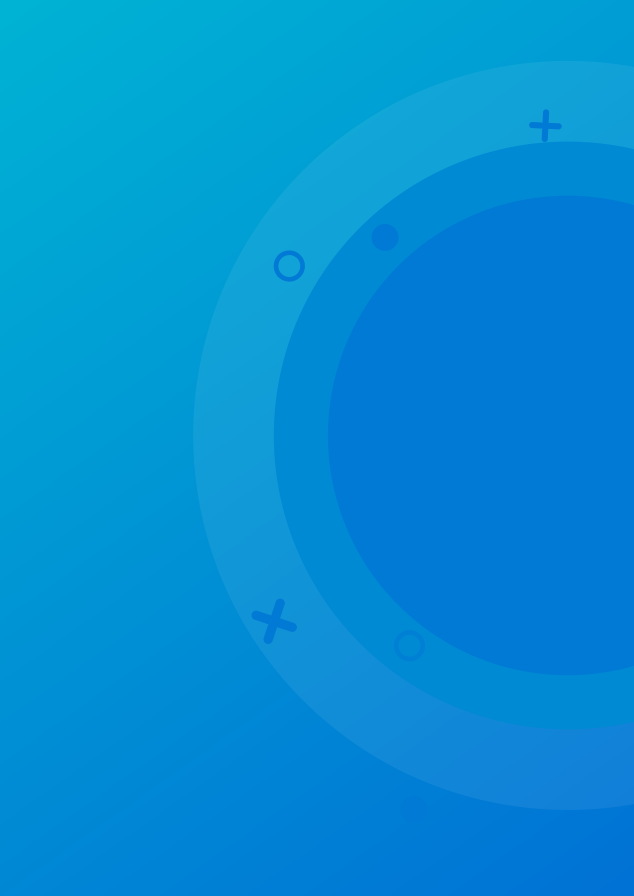
Give the GLSL for this background, as a Shadertoy shader.

```glsl
// Blue diagonal gradient with concentric discs at the right and small ring, dot and cross accents.

// Coverage of a shape from its signed distance, smoothed over about one pixel.
float cover(float dist) {
    return clamp(0.5 - dist * iResolution.y, 0.0, 1.0);
}

float disc(vec2 p, float radius) {
    return length(p) - radius;
}

float ring(vec2 p, float radius, float halfWidth) {
    return abs(length(p) - radius) - halfWidth;
}

// Two round-capped bars at right angles, turned by an angle.
float plusSign(vec2 p, float angle, float reach, float halfWidth) {
    float c = cos(angle), s = sin(angle);
    p = abs(vec2(c * p.x + s * p.y, c * p.y - s * p.x));
    if (p.y > p.x) p = p.yx;
    return length(vec2(max(p.x - reach, 0.0), p.y)) - halfWidth;
}

void mainImage(out vec4 fragColor, in vec2 fragCoord) {
    vec2 p = fragCoord / iResolution.y;
    float aspect = iResolution.x / iResolution.y;
    vec3 deepBlue = vec3(0.0, 0.478, 0.835);

    // Gradient from the upper left corner to the lower right
    vec2 diagonal = vec2(aspect, -1.0);
    float t = dot(p - vec2(0.0, 1.0), diagonal) / dot(diagonal, diagonal);
    vec3 color = mix(vec3(0.0, 0.702, 0.83), vec3(0.0, 0.443, 0.835), t);

    // Concentric discs, the outermost a pale veil
    vec2 q = p - vec2(aspect - 0.074, 0.514);
    color = mix(color, vec3(1.0), 0.067 * cover(disc(q, 0.418)));
    color = mix(color, vec3(0.0, 0.541, 0.828), cover(disc(q, 0.328)));
    color = mix(color, deepBlue, cover(disc(q, 0.2676)));

    // Dots, rings and crosses
    float accents = min(disc(p - vec2(0.4297, 0.735), 0.015),
                        disc(p - vec2(0.4622, 0.0964), 0.015));
    accents = min(accents, ring(p - vec2(0.3229, 0.7031), 0.0148, 0.0026));
    accents = min(accents, plusSign(p - vec2(0.6087, 0.8597), -0.05, 0.0148, 0.0034));
    accents = min(accents, plusSign(p - vec2(0.306, 0.3066), -0.32, 0.0212, 0.0052));
    color = mix(color, deepBlue, cover(accents));
    float faintRing = ring(p - vec2(0.457, 0.2793), 0.0148, 0.0026);
    color = mix(color, deepBlue, 0.65 * cover(faintRing));

    fragColor = vec4(color, 1.0);
}
```
